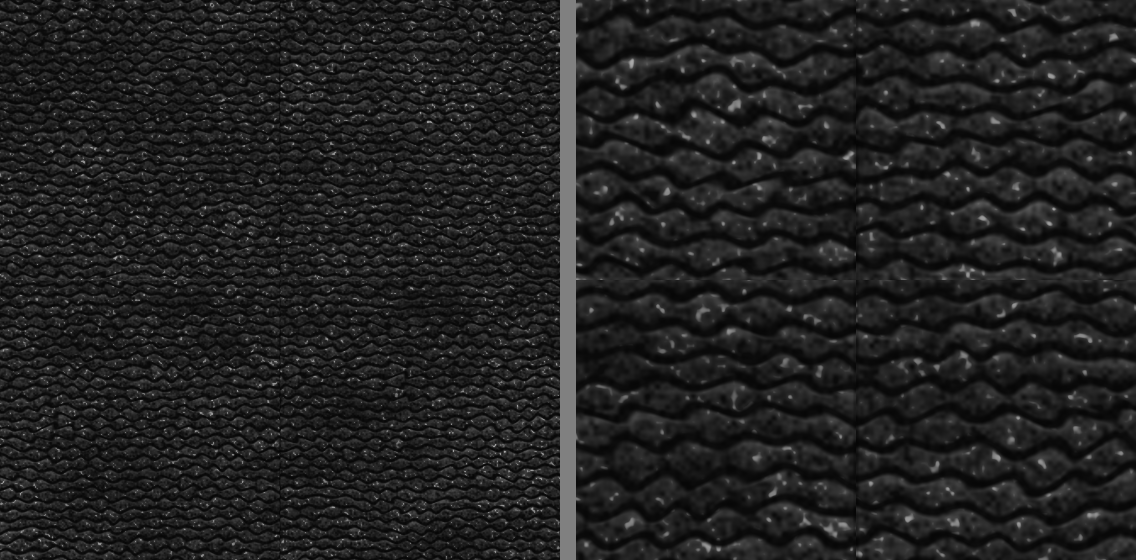
Left: the whole. Right: its middle third, enlarged.
Write a Shadertoy shader that draws this texture.

```glsl
// Charcoal woven cloth: staggered rows of beaded thread with worn, speckled fibres.

float hash(vec2 p) {
    vec3 q = fract(vec3(p.xyx) * 0.1031);
    q += dot(q, q.yzx + 33.33);
    return fract((q.x + q.y) * q.z);
}

float noise(vec2 p) {
    vec2 cell = floor(p);
    vec2 f = fract(p);
    f = f * f * (3.0 - 2.0 * f);
    float low = mix(hash(cell), hash(cell + vec2(1.0, 0.0)), f.x);
    float high = mix(hash(cell + vec2(0.0, 1.0)), hash(cell + 1.0), f.x);
    return mix(low, high, f.y);
}

// Broad light and dark areas with finer horizontal streaks
float wear(vec2 uv, float seed) {
    float patches = noise(uv * vec2(5.0, 7.0) + seed);
    float blotches = noise(uv * vec2(15.0, 24.0) + seed + 40.0);
    float streaks = noise(uv * vec2(9.0, 60.0) + seed + 80.0);
    return 0.62 + 0.34 * patches + 0.24 * blotches + 0.2 * streaks;
}

void mainImage(out vec4 fragColor, in vec2 fragCoord) {
    vec2 uv = fragCoord / iResolution.xy;

    // The four quarters are separate pieces of cloth
    float seed = dot(floor(uv * 2.0), vec2(17.0, 31.0)) + 5.0;

    // 28 beads across and 55 rows, pulled slightly out of line
    vec2 p = uv * vec2(28.0, 55.0);
    vec2 bend = vec2(noise(p * vec2(0.4, 0.8) + seed), noise(p * vec2(0.7, 0.35) + seed + 60.0));
    p += (bend - 0.5) * vec2(0.75, 0.65);

    // Wavy gaps alternate in phase, so each row swells between its neighbours' beads
    float gapRow = round(p.y);
    float phase = 1.0 - 2.0 * mod(gapRow, 2.0);
    float swell = mix(0.1, 0.25, noise(p * vec2(0.9, 0.6) + seed + 20.0));
    float wave = phase * swell * cos(6.28318 * p.x);
    float d = p.y - gapRow - wave;

    // Height within the thread, from -1 at its bottom edge to 1 at its top
    float side = d < 0.0 ? -1.0 : 1.0;
    float edge = abs(d);
    float v = side * (edge / (0.5 - side * wave) - 1.0);

    // Twisted fibres and fine speckle
    float fibres = noise(mat2(0.8, 0.6, -0.6, 0.8) * uv * vec2(190.0, 240.0) + seed);
    float speckle = noise(uv * 330.0 + seed + 11.0);
    float grain = 0.55 * fibres + 0.45 * speckle - 0.5;

    // Light from above catches the upper rim of each thread
    float rim = smoothstep(0.05, 0.5, v) * (1.0 - smoothstep(0.6, 0.95, v));
    rim *= smoothstep(0.25, 0.75, noise(p * vec2(2.5, 1.5) + seed + 90.0));
    float body = 0.145 + 0.03 * v + 0.24 * grain + 0.08 * rim;
    body += 0.3 * smoothstep(0.2, 0.42, grain);
    float thread = max(body * wear(uv, seed), 0.045);

    // Dark gaps between rows, with a thin join between the quarters
    float tone = mix(0.025 + 0.03 * speckle, thread, smoothstep(0.04, 0.27, edge));
    vec2 join = 1.0 - smoothstep(0.0005, 0.0025, abs(uv - 0.5));
    tone *= 1.0 - 0.3 * join.x;
    tone += 0.04 * join.y * noise(uv * vec2(60.0, 4.0));

    fragColor = vec4(vec3(tone), 1.0);
}
```
